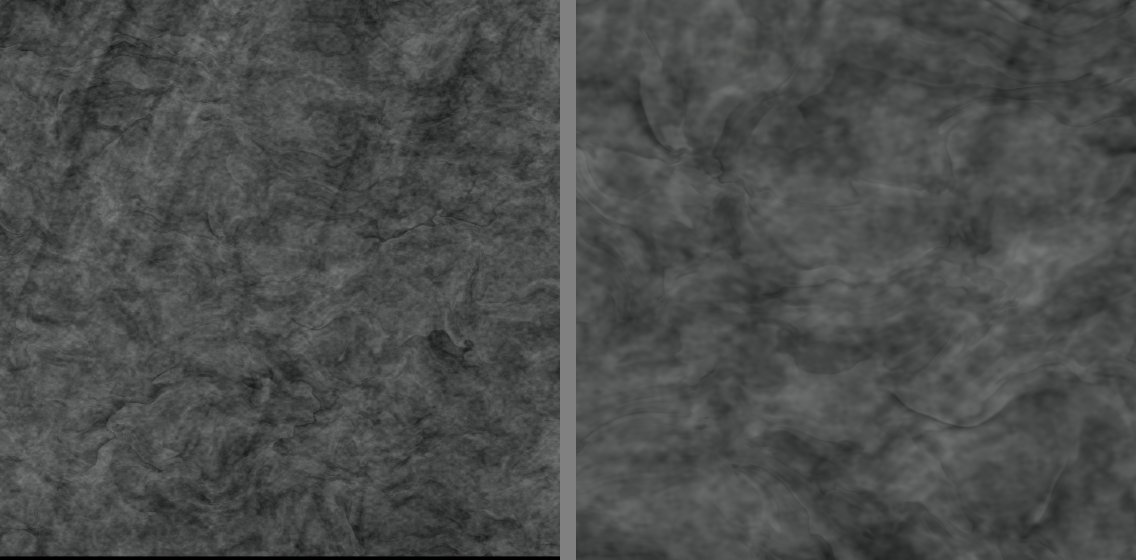
Left, the full canvas; right, a detail of the centre.
Reproduce this texture procedurally as a WebGL 2 fragment shader.

```glsl
#version 300 es
precision highp float;
// Dark weathered rock face: mottled grain, creased ledges and slanted dark gouges.

uniform vec2 u_resolution;
out vec4 fragColor;

const vec2 SLANT = vec2(0.37, 0.929);   // shared direction of the gouges
const int GOUGE_COUNT = 15;
const float BORDER = 0.0065;            // black strip along the lower edge

float hash(vec2 p) {
    vec3 q = fract(p.xyx * vec3(0.1031, 0.1030, 0.0973));
    q += dot(q, q.yzx + 33.33);
    return fract((q.x + q.y) * q.z);
}

float noise(vec2 p) {
    vec2 cell = floor(p);
    vec2 f = p - cell;
    f = f * f * (3.0 - 2.0 * f);
    float low = mix(hash(cell), hash(cell + vec2(1, 0)), f.x);
    float high = mix(hash(cell + vec2(0, 1)), hash(cell + vec2(1, 1)), f.x);
    return mix(low, high, f.y);
}

float fbm(vec2 p, int octaves) {
    const mat2 turn = mat2(1.6, 1.2, -1.2, 1.6);
    float sum = 0.0, weight = 0.5, total = 0.0;
    for (int i = 0; i < octaves; i++) {
        sum += weight * noise(p);
        total += weight;
        weight *= 0.55;
        p = turn * p + 17.3;
    }
    return sum / total;
}

vec2 warp(vec2 p, float scale, float amount) {
    vec2 shift = vec2(fbm(p * scale + 3.7, 4), fbm(p * scale + 51.2, 4));
    return p + amount * (shift - 0.5);
}

// Ledge along a noise contour: a hard dark lip fading to one side, a pale rim on the other.
float ledge(vec2 p, float lip, float fade) {
    float d = fbm(p, 5) - 0.5;
    float shade = smoothstep(-lip, lip, d) * exp(-max(d, 0.0) / fade);
    float rim = smoothstep(lip, -lip, d) * exp(min(d, 0.0) / fade);
    return shade - 0.3 * rim;
}

// Tapered slanted stroke, crisp on one flank and soft on the other.
float gouge(vec2 p, vec2 center, float halfLength, float width) {
    vec2 q = p - center;
    float along = dot(q, SLANT) / halfLength;
    float across = dot(q, vec2(SLANT.y, -SLANT.x)) / width;
    float taper = 1.0 - smoothstep(0.2, 1.0, abs(along));
    float flank = smoothstep(-0.35, 0.15, across) * exp(-max(across, 0.0) * 0.9);
    return taper * flank;
}

float gouges(vec2 p) {
    float sum = 0.0;
    for (int i = 0; i < GOUGE_COUNT; i++) {
        float id = float(i);
        // Golden-ratio steps spread the strokes evenly across the width.
        vec2 center = vec2(fract(id * 0.618 + 0.12), hash(vec2(id, 7.0)));
        float halfLength = mix(0.1, 0.3, hash(vec2(id, 19.0)));
        float width = mix(0.008, 0.03, hash(vec2(id, 31.0)));
        float depth = mix(0.35, 1.0, hash(vec2(id, 43.0)));
        sum += depth * gouge(p, center, halfLength, width);
    }
    return min(sum, 1.2);
}

float rockTone(vec2 p) {
    vec2 bent = warp(p, 5.0, 0.16);
    vec2 crumpled = warp(bent, 16.0, 0.045);

    // Broad patches, medium grain and fine speckle
    float tone = 0.314;
    tone += 0.20 * (fbm(bent * 5.0, 4) - 0.5);
    tone += 0.23 * (fbm(crumpled * vec2(32.0, 48.0), 4) - 0.5);
    tone += 0.13 * (fbm(p * vec2(130.0, 170.0), 2) - 0.5);

    // Large ledges and small wrinkles, each broken into patches
    float ledgeMask = smoothstep(0.42, 0.62, fbm(p * 4.0 + 23.0, 3));
    float wrinkleMask = smoothstep(0.35, 0.65, fbm(p * 7.0 + 71.0, 3));
    tone -= 0.10 * ledgeMask * ledge(bent * vec2(2.6, 4.6) + 9.0, 0.006, 0.03);
    tone -= 0.075 * wrinkleMask * ledge(crumpled * vec2(8.0, 14.0) + 37.0, 0.02, 0.05);
    tone -= 0.05 * ledge(crumpled * vec2(17.0, 25.0) + 83.0, 0.03, 0.06);

    // Slanted gouges and faint fibres running with them
    vec2 grainAxes = vec2(dot(p, vec2(SLANT.y, -SLANT.x)), dot(p, SLANT));
    float fibre = fbm(grainAxes * vec2(70.0, 5.0), 3) - 0.5;
    float fibreMask = smoothstep(0.45, 0.7, fbm(grainAxes * vec2(5.0, 2.0) + 61.0, 3));
    tone += 0.13 * fibreMask * fibre;
    tone -= 0.12 * gouges(mix(p, bent, 0.12)) * (0.9 + 0.8 * fibre);

    return clamp(tone, 0.11, 0.52);
}

void main() {
    vec2 p = gl_FragCoord.xy / u_resolution.y;
    float pixel = 1.0 / u_resolution.y;
    vec3 color = rockTone(p) * vec3(0.985, 1.01, 0.995);
    color *= smoothstep(BORDER - pixel, BORDER + pixel, p.y);
    fragColor = vec4(color, 1.0);
}
```
